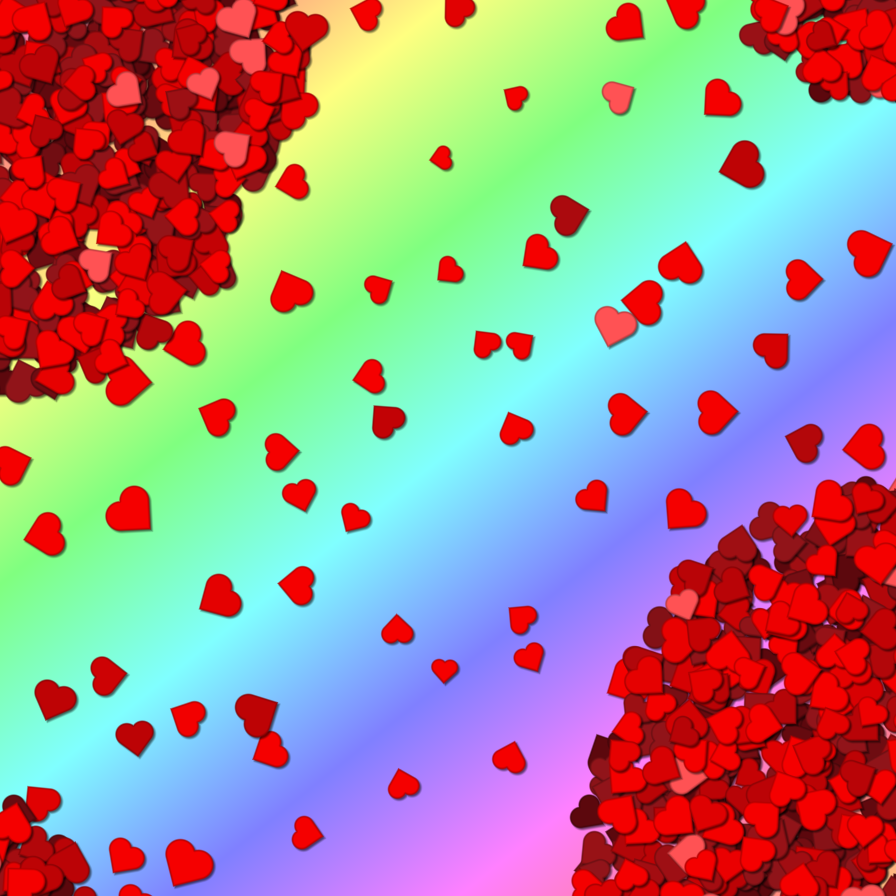
Reproduce this background procedurally as a three.js fragment shader.

```glsl
// Pastel diagonal rainbow strewn with red hearts, heaped in the corners.
// Hearts are distance functions on jittered grids: one loose layer first,
// then stacked corner layers that brighten from maroon to red.
#define BAND_SLOPE 0.80
#define BAND_WIDTH 0.2525
#define YELLOW_AT 0.40
#define PILE_LAYERS 8
#define PILE_CELL 0.055
#define PILE_SIZE 0.036
#define LOOSE_CELL 0.093
#define LOOSE_CHANCE 0.78
#define PINK_CHANCE 0.07
#define EDGE 0.0012

varying vec2 vUv;

const vec3 MAROON = vec3(0.36, 0.03, 0.05);
const vec3 WINE = vec3(0.57, 0.08, 0.10);
const vec3 CRIMSON = vec3(0.74, 0.01, 0.02);
const vec3 RED = vec3(0.96, 0.0, 0.0);
const vec3 PINK = vec3(1.0, 0.32, 0.33);

float hash(vec2 p) {
  vec3 q = fract(vec3(p.xyx) * 0.1031);
  q += dot(q, q.yzx + 33.33);
  return fract((q.x + q.y) * q.z);
}

// Pastel hue wheel, one step per primary or secondary colour
vec3 rainbow(vec2 p) {
  float along = 1.0 - p.y + BAND_SLOPE * p.x;
  float hue = 1.0 + (along - YELLOW_AT) / BAND_WIDTH;
  vec3 wheel = abs(mod(hue + vec3(0.0, 4.0, 2.0), 6.0) - 3.0) - 1.0;
  return 0.5 + 0.5 * clamp(wheel, 0.0, 1.0);
}

// Signed distance to a heart about one unit tall
float heart(vec2 p) {
  p.x = abs(p.x);
  p.y += 0.5;
  if (p.x + p.y > 1.0) return length(p - vec2(0.25, 0.75)) - 0.35355;
  vec2 top = p - vec2(0.0, 1.0);
  vec2 side = p - 0.5 * max(p.x + p.y, 0.0);
  return sqrt(min(dot(top, top), dot(side, side))) * sign(p.x - p.y);
}

// Below one inside any of the four corner heaps
float pileReach(vec2 p) {
  float topLeft = length((p - vec2(0.0, 1.0)) / vec2(0.33, 0.42));
  float lowRight = length((p - vec2(1.0, 0.0)) / vec2(0.34, 0.45));
  float topRight = length((p - vec2(1.0, 1.0)) / vec2(0.16, 0.11));
  float lowLeft = length(p / vec2(0.10, 0.09));
  return min(min(topLeft, lowRight), min(topRight, lowLeft));
}

// Dark to bright heart colours
vec3 heartTone(float t) {
  vec3 c = mix(MAROON, WINE, smoothstep(0.15, 0.45, t));
  c = mix(c, CRIMSON, smoothstep(0.5, 0.72, t));
  return mix(c, RED, smoothstep(0.72, 0.9, t));
}

// Paint one heart with its soft shadow and darker rim
vec3 paintHeart(vec3 base, vec2 offset, float size, float angle, vec3 tint) {
  float c = cos(angle), s = sin(angle);
  mat2 turn = mat2(c, s, -s, c);
  float d = heart(turn * offset / size) * size;
  float shade = heart(turn * (offset - vec2(0.002, -0.002)) / size) * size;
  base *= 1.0 - 0.55 * (1.0 - smoothstep(-0.002, 0.002, shade));
  tint *= mix(1.0, 0.72, smoothstep(-0.003, 0.0, d));
  return mix(base, tint, 1.0 - smoothstep(-EDGE, EDGE, d));
}

// Layer zero is loose; higher layers fill the corner heaps
vec3 heartLayer(vec3 base, vec2 p, float layer) {
  bool loose = layer < 0.5;
  float cell = loose ? LOOSE_CELL : PILE_CELL;
  vec2 shift = layer * vec2(0.37, 0.61);
  vec2 home = floor(p / cell + shift);
  for (int j = -1; j <= 1; j++) {
    for (int i = -1; i <= 1; i++) {
      vec2 id = home + vec2(float(i), float(j));
      vec2 key = id + layer * vec2(17.0, 43.0) + 71.0;
      vec2 jitter = vec2(hash(key), hash(key + 9.3)) - 0.5;
      vec2 center = (id + 0.5 + 0.75 * jitter - shift) * cell;
      float pick = hash(key + 21.7);
      float tone = hash(key + 35.1);
      float reach = pileReach(center) + (loose ? 0.0 : 0.12 * (pick - 0.5));
      bool shown = loose ? (reach > 1.0 && pick < LOOSE_CHANCE) : reach < 1.0;
      if (!shown) continue;

      // Loose hearts shrink toward the middle column
      float spread = smoothstep(0.0, 0.3, abs(center.x - 0.5));
      float size = loose ? mix(0.027, 0.041, spread) : PILE_SIZE;
      size *= 0.82 + 0.36 * hash(key + 52.9);
      float height = layer / float(PILE_LAYERS);
      float level = loose ? 0.6 + 1.2 * tone : height + 0.6 * (tone - 0.55);
      vec3 tint = heartTone(level);
      bool pale = hash(key + 64.2) < PINK_CHANCE;
      if (pale && (loose || height > 0.8)) tint = PINK;
      base = paintHeart(base, p - center, size, 6.2832 * hash(key + 78.4), tint);
    }
  }
  return base;
}

void main() {
  vec3 color = rainbow(vUv);
  for (int k = 0; k <= PILE_LAYERS; k++) {
    color = heartLayer(color, vUv, float(k));
  }
  gl_FragColor = vec4(color, 1.0);
}
```
